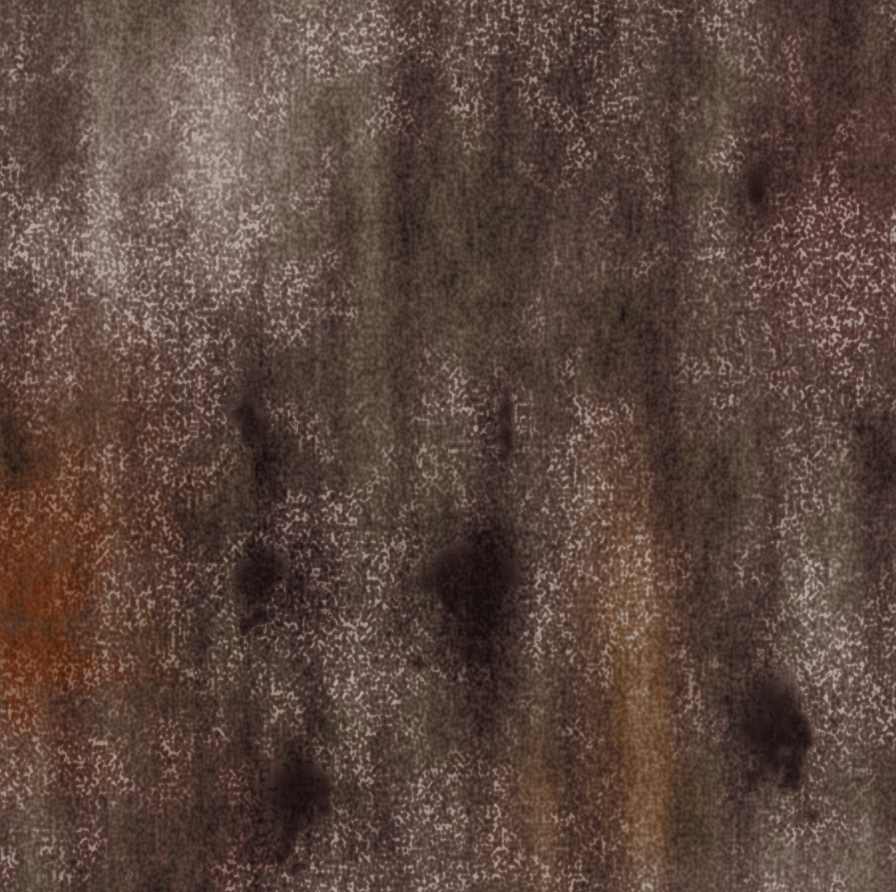
Write a Shadertoy shader that draws this texture.

```glsl
// Weathered umber plaster with a pale bloom, rust, ragged dark stains and fine grain.

const vec3 SHADOW = vec3(0.10, 0.058, 0.062);
const vec3 TAUPE  = vec3(0.36, 0.272, 0.248);
const vec3 PALE   = vec3(0.64, 0.575, 0.545);
const vec3 OLIVE  = vec3(0.345, 0.292, 0.235);
const vec3 RUST   = vec3(0.40, 0.18, 0.075);
const vec3 OCHRE  = vec3(0.43, 0.275, 0.165);
const vec3 WINE   = vec3(0.37, 0.215, 0.195);

const float BASE_TONE    = 0.47;
const float CLOUD_AMOUNT = 0.24;
const float STREAK_AMOUNT = 0.26;
const float BLOOM_AMOUNT = 0.33;
const float STAIN_AMOUNT = 0.30;
const float GRAIN_AMOUNT = 0.42;
const float FLECK_AMOUNT = 0.24;
const vec2  GRAIN_SCALE  = vec2(225.0, 195.0);

// Stain centre (xy) and radii (zw)
const int STAIN_COUNT = 9;
const vec4 STAINS[STAIN_COUNT] = vec4[](
    vec4(0.30, 0.35, 0.050, 0.050), vec4(0.515, 0.335, 0.070, 0.075),
    vec4(0.87, 0.18, 0.060, 0.085), vec4(0.85, 0.79, 0.032, 0.065),
    vec4(0.565, 0.53, 0.020, 0.130), vec4(0.965, 0.51, 0.017, 0.070),
    vec4(0.32, 0.10, 0.055, 0.070), vec4(0.28, 0.55, 0.030, 0.100),
    vec4(0.01, 0.49, 0.016, 0.080));

vec2 hashGradient(vec2 cell) {
    uvec2 q = uvec2(ivec2(cell)) * uvec2(1597u, 3571u);
    uint h = (q.x ^ q.y) * 40503u + q.x;
    h = (h ^ (h >> 15)) * 73244475u;
    h = (h ^ (h >> 13)) * 73244475u;
    h ^= h >> 16;
    float angle = float(h & 65535u) / 65536.0 * 6.28318;
    return vec2(cos(angle), sin(angle));
}

float gradientNoise(vec2 p) {
    vec2 i = floor(p), f = p - i;
    vec2 u = f * f * f * (f * (f * 6.0 - 15.0) + 10.0);
    vec2 e = vec2(1.0, 0.0);
    float a = dot(hashGradient(i), f);
    float b = dot(hashGradient(i + e.xy), f - e.xy);
    float c = dot(hashGradient(i + e.yx), f - e.yx);
    float d = dot(hashGradient(i + e.xx), f - e.xx);
    return mix(mix(a, b, u.x), mix(c, d, u.x), u.y);
}

float fbm(vec2 p) {
    float sum = 0.0, amplitude = 1.0;
    for (int k = 0; k < 4; k++) {
        sum += amplitude * gradientNoise(p);
        p = p * 2.03 + 17.3;
        amplitude *= 0.55;
    }
    return sum;
}

// Soft elliptical area, 1 at its centre
float softPatch(vec2 p, vec2 centre, vec2 radius) {
    vec2 d = (p - centre) / radius;
    return exp(-dot(d, d));
}

float stainField(vec2 p) {
    float field = 0.0;
    for (int k = 0; k < STAIN_COUNT; k++) {
        vec4 s = STAINS[k];
        float weight = mix(0.5, 1.0, smoothstep(0.015, 0.05, s.z));
        field = max(field, weight * softPatch(p, s.xy, s.zw * 1.15));
    }
    return field;
}

void mainImage(out vec4 fragColor, in vec2 fragCoord) {
    vec2 p = fragCoord / iResolution.xy;

    // Broad clouds, vertical wash marks and fine grain
    float clouds = fbm(p * 4.0 + 3.7);
    float streaks = fbm(p * vec2(13.0, 1.6) + 41.0);
    float blotches = fbm(p * vec2(24.0, 18.0) + 9.0);
    float grain = 0.75 * gradientNoise(p * GRAIN_SCALE)
                + 0.50 * gradientNoise(p * GRAIN_SCALE * 0.47 + 31.0);
    float threads = gradientNoise(p * vec2(190.0, 24.0) + 77.0);
    vec2 warped = p + 0.045 * vec2(clouds, blotches);

    // Light and dark areas
    float bloom = softPatch(warped, vec2(0.20, 0.86), vec2(0.16, 0.20))
                + 0.45 * softPatch(warped, vec2(0.93, 0.02), vec2(0.15, 0.08))
                + 0.35 * softPatch(warped, vec2(0.62, 0.70), vec2(0.06, 0.07))
                + 0.25 * softPatch(warped, vec2(0.84, 0.90), vec2(0.12, 0.10));
    float stain = stainField(warped);
    float worn = smoothstep(-0.2, 0.4, clouds + 0.5 * blotches
               + 0.5 * softPatch(p, vec2(0.28, 0.28), vec2(0.25, 0.26)));

    float tone = BASE_TONE + CLOUD_AMOUNT * clouds + STREAK_AMOUNT * streaks
               + 0.12 * blotches + 0.09 * threads + BLOOM_AMOUNT * bloom
               - STAIN_AMOUNT * stain + GRAIN_AMOUNT * mix(0.75, 1.15, worn) * grain;
    tone += FLECK_AMOUNT * worn * smoothstep(0.08, 0.35, grain + 0.2 * blotches);
    tone -= 0.10 * softPatch(p, vec2(0.65, 0.94), vec2(0.18, 0.22));

    // Ragged cores eaten into the stains
    float core = smoothstep(0.62, 0.98, stain + 0.65 * blotches + 0.45 * grain);
    tone = clamp(mix(tone, 0.03 + 0.15 * grain, 0.85 * core), 0.0, 1.1);

    // Pigments
    float rust = softPatch(warped, vec2(0.01, 0.32), vec2(0.12, 0.17))
               + 0.30 * softPatch(warped, vec2(0.12, 0.50), vec2(0.10, 0.16));
    float ochre = softPatch(warped, vec2(0.71, 0.28), vec2(0.055, 0.24))
                + 0.7 * softPatch(warped, vec2(0.64, 0.10), vec2(0.10, 0.12));
    float wine = softPatch(warped, vec2(0.96, 0.76), vec2(0.14, 0.20))
               + softPatch(warped, vec2(0.23, 0.10), vec2(0.12, 0.13));
    vec3 pigment = mix(TAUPE, OLIVE, 0.75 * smoothstep(-0.1, 0.45, streaks - clouds));
    pigment = mix(pigment, WINE, clamp(0.55 * wine + 0.30 * blotches, 0.0, 0.7));
    pigment = mix(pigment, OCHRE, clamp(ochre * (0.65 + 0.7 * streaks), 0.0, 0.8));
    pigment = mix(pigment, RUST, clamp(rust * (0.95 + 0.7 * blotches), 0.0, 0.95));

    vec3 color = mix(SHADOW, pigment, clamp(tone * 2.0, 0.0, 1.0));
    color = mix(color, PALE, clamp(tone * 2.0 - 1.0, 0.0, 1.2) * (1.0 - 0.6 * min(rust, 1.0)));
    fragColor = vec4(clamp(color, 0.0, 1.0), 1.0);
}
```
